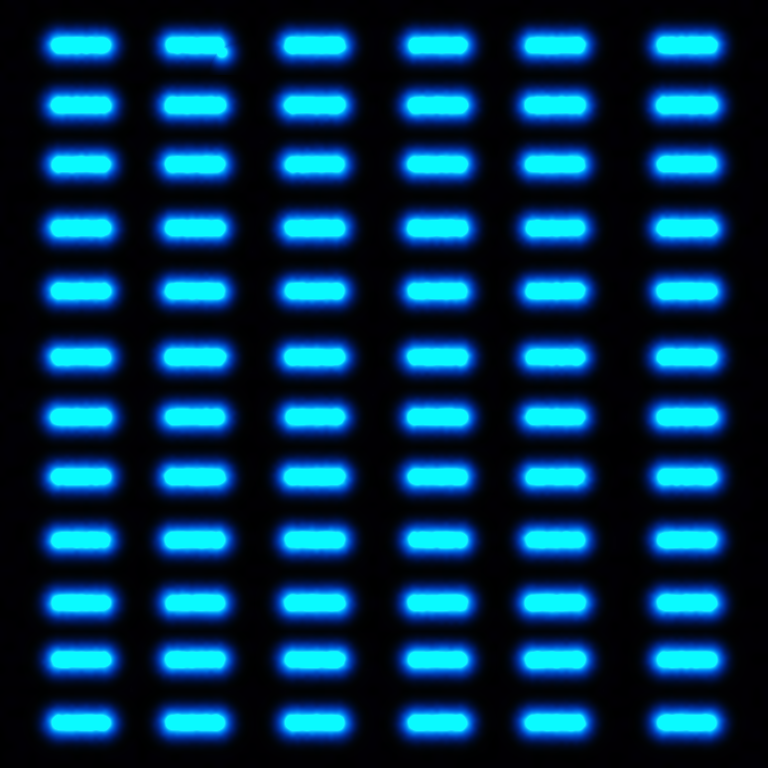
This pattern is drawn by a Shadertoy shader. Its source:

```glsl
// Glowing cyan pill lights in 6 uneven columns and 12 rows on black.

// Light centres along each axis, in hundredths of the canvas
const float COLUMNS[6] = float[6](10.55, 25.4, 41.0, 57.0, 72.3, 89.45);
const float ROWS[12] = float[12](5.9, 14.1, 21.5, 29.7, 37.9, 45.7,
                                 53.5, 62.1, 70.3, 78.6, 86.3, 94.1);

float hash(vec2 p) {
    return fract(sin(dot(p, vec2(127.1, 311.7))) * 43758.5453);
}

float noise(vec2 p) {
    vec2 i = floor(p), f = fract(p);
    f = f * f * (3.0 - 2.0 * f);
    return mix(mix(hash(i), hash(i + vec2(1, 0)), f.x),
               mix(hash(i + vec2(0, 1)), hash(i + vec2(1, 1)), f.x), f.y);
}

// Signed distance to a horizontal capsule
float pill(vec2 p, float halfSegment, float radius) {
    return length(vec2(max(abs(p.x) - halfSegment, 0.0), p.y)) - radius;
}

// Bright core with a green falloff inside a wider blue halo
vec3 glow(float d) {
    float outside = max(d, 0.0);
    float green = 0.98 * exp(-outside / 0.625);
    float blue = exp(-outside * outside / 2.05);
    float red = 0.04 * smoothstep(0.4, 0.0, d) + 0.06 * exp(-pow((d - 0.1) / 0.12, 2.0));
    return vec3(red, green, blue);
}

void mainImage(out vec4 fragColor, in vec2 fragCoord) {
    vec2 p = 100.0 * fragCoord / iResolution.xy;

    // Nearest column and row
    int column = 0, row = 0;
    for (int i = 1; i < 6; i++)
        if (abs(p.x - COLUMNS[i]) < abs(p.x - COLUMNS[column])) column = i;
    for (int i = 1; i < 12; i++)
        if (abs(p.y - ROWS[i]) < abs(p.y - ROWS[row])) row = i;
    vec2 local = p - vec2(COLUMNS[column], ROWS[row]);

    // Slight differences in size and a softly uneven rim
    float vary = hash(vec2(column, row)) - 0.5;
    float d = pill(local, 2.86 + 0.1 * vary, 0.98 + 0.06 * vary);
    d += 0.12 * (noise(p * 1.6) - 0.5);

    // One light in the top row has a swollen lower right corner
    if (column == 1 && row == 11)
        d = min(d, length(local - vec2(3.5, -0.9)) - 0.6);

    // Faint mottling of the dark ground
    vec3 ground = vec3(0.006, 0.002, 0.022) * noise(p * 0.7);
    fragColor = vec4(max(glow(d), ground), 1.0);
}
```
